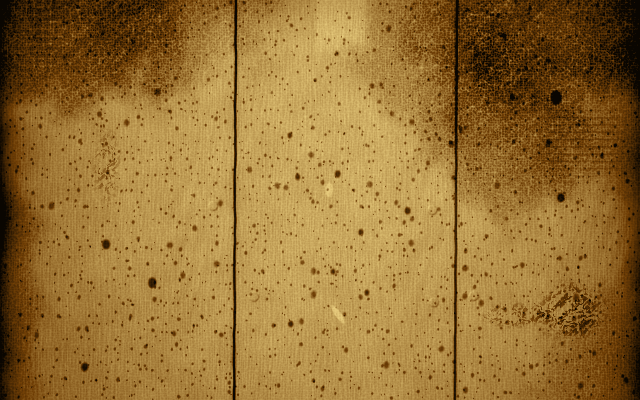
Give the GLSL for this texture, as a Shadertoy shader.

```glsl
// Three weathered wooden planks in sepia, with grain, pits, pegs and grimy corners.
// A single tone is built from embossed cellular fibres, layered-sine stains and
// a vignette, then coloured by a brown-to-straw ramp. Height of canvas is 1.

vec2 hash2(vec2 p) {
    vec3 q = fract(p.xyx * vec3(.1031, .1030, .0973));
    q += dot(q, q.yzx + 33.33);
    return fract((q.xx + q.yz) * q.zy);
}

// Cellular noise: distance to the nearest point, and that cell's random value.
vec2 cells(vec2 p) {
    vec2 cell = floor(p), best = vec2(9., 0.);
    for (int j = -1; j <= 1; j++)
    for (int i = -1; i <= 1; i++) {
        vec2 c = cell + vec2(i, j), r = hash2(c);
        float d = length(c + .15 + .7 * r - p);
        if (d < best.x) best = vec2(d, fract(r.x * 7.3 + r.y * 3.7));
    }
    return best;
}

// Layered sines, turned and bent at every octave.
float waves(vec2 p) {
    float sum = 0., amp = .5;
    for (int i = 0; i < 6; i++) {
        sum += amp * sin(p.x + 1.4 * sin(p.y + float(i)));
        p = mat2(1.4, 1.1, -1.1, 1.4) * p + 2.3;
        amp *= .62;
    }
    return sum;
}

float blot(vec2 p, vec2 centre, vec2 radius, float ragged) {
    return 1. - smoothstep(.55, 1.2, length((p - centre) / radius) + ragged);
}

float band(float x, float lo, float hi, float soft) {
    return smoothstep(lo - soft, lo + soft, x) * (1. - smoothstep(hi - soft, hi + soft, x));
}

// Wood relief: stretched fibres plus arched growth rings on each plank.
float woodHeight(vec2 p) {
    float bend = .012 * waves(p * vec2(5., 2.5));
    float fibre = cells(vec2(p.x + bend, p.y) * vec2(145., 15.)).x;
    float centre = p.x < .588 ? .4 : (p.x < 1.142 ? 1.01 : 1.46);
    float arch = sqrt(pow(p.x - centre + bend, 2.) + .0015);
    float rings = sin(180. * arch - 52. * p.y + 2. * waves(p * 7.));
    return fibre + .4 * rings * exp(-45. * pow(p.x - centre, 2.)) * band(p.y, .2, .65, .2);
}

vec3 sepia(float t) {
    float pale = max(t - .44, 0.);
    return vec3(t, .56 * t + .62 * pale, .05 * t + .95 * pale);
}

void mainImage(out vec4 fragColor, in vec2 fragCoord) {
    vec2 p = fragCoord / iResolution.y;
    float aspect = iResolution.x / iResolution.y, px = 1. / iResolution.y;
    p.x *= 1.6 / aspect;
    float cloud = waves(p * 9.), rough = waves(p * 31. + 4.);
    float ragged = .2 * cloud + .13 * rough;
    float grit = cells(p * 165.).x, clump = cells(p * 58. + 2. * rough).x;

    // Broad light, strongest above the middle
    vec2 off = p - vec2(.83, .63);
    float tone = .8 - .25 * dot(off, off) + .012 * cloud;
    tone += .06 * band(p.x, .79, .915, .008) * smoothstep(.82, .92, p.y + .05 * cloud);
    tone += .05 * band(p.x, .365, .58, .01) * smoothstep(.72, .95, p.y) * (.5 + cloud);

    // Grain relief and surface grit
    float relief = woodHeight(p) - woodHeight(p + vec2(-.0026, .0018));
    tone += .085 * relief + .10 * (grit - .43) + .018 * rough;

    // Grimy stains, darkest in the upper corners
    float stain = .23 * blot(p, vec2(.1, .94), vec2(.33, .23), ragged);
    stain += .11 * blot(p, vec2(.45, .99), vec2(.32, .2), ragged);
    stain += .27 * blot(p, vec2(1.42, .94), vec2(.36, .22), ragged);
    stain += .15 * blot(p, vec2(1.27, .69), vec2(.21, .23), ragged);
    stain += .09 * blot(p, vec2(1.08, .86), vec2(.2, .24), ragged);
    stain += .10 * blot(p, vec2(1.53, .72), vec2(.23, .2), ragged);
    stain += .08 * blot(p, vec2(1.56, .08), vec2(.22, .25), ragged);
    stain += .08 * blot(p, vec2(.0, .24), vec2(.13, .3), ragged);
    tone -= stain * (1. + 1.1 * (.45 - grit) + .9 * (.45 - clump) + .3 * rough);
    tone -= .09 * smoothstep(.9, 1.02, p.y + .02 * rough);

    // Faint woven threads near the stained sides
    float weave = pow(.5 + .5 * sin(p.y * 340. + cloud), 4.);
    float warp = pow(.5 + .5 * sin(p.x * 310.), 6.);
    tone -= .10 * weave * band(p.x, 1.36, 1.55, .05) * band(p.y, .57, .72, .04);
    tone += .09 * (weave + warp - .4) * band(p.x, .07, .15, .03) * smoothstep(.75, .88, p.y);

    // Scattered pits at three sizes
    for (int i = 0; i < 3; i++) {
        float scale = 17. * pow(1.9, float(i));
        vec2 pit = cells((p + .003 * rough) * vec2(scale, scale * .8) + 13. * float(i));
        float radius = .13 * smoothstep(.6, 1., pit.y);
        tone -= .3 * (1. - smoothstep(radius * .4, radius + px * scale, pit.x)) * step(.6, pit.y);
    }
    float specks = blot(p, vec2(1.43, .22), vec2(.09, .07), ragged)
                 + .6 * blot(p, vec2(1.29, .21), vec2(.09, .03), ragged)
                 + .5 * blot(p, vec2(.27, .58), vec2(.04, .1), ragged);
    tone -= .34 * specks * smoothstep(.45, .2, clump);

    // Larger knots and holes: x, y, radius
    vec3 holes[14] = vec3[](vec3(.844, .565, .006), vec3(.744, .558, .005), vec3(.725, .662, .004),
        vec3(.381, .292, .008), vec3(.265, .388, .008), vec3(.833, .321, .005), vec3(.917, .269, .006),
        vec3(.902, .419, .005), vec3(1.281, .758, .005), vec3(1.39, .757, .012), vec3(1.402, .506, .006),
        vec3(.212, .083, .007), vec3(.727, .19, .005), vec3(1.019, .473, .005));
    for (int i = 0; i < 14; i++) {
        float d = length((p - holes[i].xy) * vec2(1., .8)) - holes[i].z + .002 * rough;
        tone -= .5 * (1. - smoothstep(-.003, .002 + px, d));
    }

    // Round pegs, lit on one side
    vec2 pegs[5] = vec2[](vec2(.533, .485), vec2(.635, .258), vec2(1.085, .244),
        vec2(1.081, .475), vec2(1.185, .26));
    for (int i = 0; i < 5; i++) {
        vec2 q = p - pegs[i];
        float rim = exp(-pow((length(q) - .011) / .0025, 2.));
        tone += rim * dot(q, vec2(-9., 9.)) - .05 * rim;
    }

    // Pale gouges, dark seams and burnt edges
    vec2 gouge = p - vec2(.843, .217);
    tone += .13 * blot(gouge + vec2(gouge.y * .6, 0.), vec2(0.), vec2(.009, .024), .3 * rough);
    tone += .1 * blot(p, vec2(.823, .525), vec2(.01, .018), ragged);
    for (int i = 0; i < 2; i++) {
        float seam = abs(p.x - (i == 0 ? .585 : 1.137) - .005 * p.y - .0012 * rough);
        tone -= (i == 0 ? .6 : .48) * (1. - smoothstep(.001, .0025 + px, seam));
        tone -= .08 * exp(-seam / .008);
    }
    float left = max(p.x + .012 * cloud, 0.), right = max(1.6 - p.x + .012 * cloud, 0.);
    tone -= .45 * exp(-left / .03) + .1 * exp(-left / .16);
    tone -= .34 * exp(-right / .035) + .1 * exp(-right / .15);

    fragColor = vec4(sepia(clamp(tone, .04, .9)), 1.);
}
```
